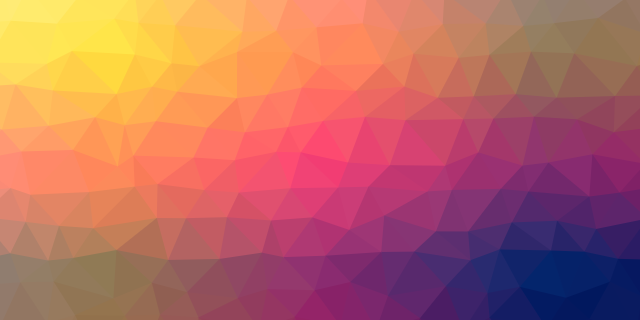
Write a WebGL 2 fragment shader that draws this background.

```glsl
#version 300 es
precision highp float;
// Low-poly background: a jittered triangle mesh with one flat colour per facet.
// Each facet averages a palette read along x with the same palette read along y,
// giving a yellow-pink-navy diagonal with muted corners on either side.

uniform vec2 u_resolution;
out vec4 fragColor;

#define CELL vec2(0.13, 0.103)    // mesh pitch, in canvas heights
#define ORIGIN vec2(0.0, -0.009)  // mesh offset, in canvas heights
#define JITTER vec2(0.66, 0.52)   // vertex scatter, in cells
#define TONE 0.028                // brightness variation between facets
#define PALE vec3(1.00, 0.92, 0.47)
#define YELLOW vec3(1.00, 0.88, 0.23)
#define PINK vec3(1.00, 0.25, 0.46)
#define PLUM vec3(0.58, 0.21, 0.45)
#define NAVY vec3(0.00, 0.14, 0.42)
#define DEEP vec3(0.03, 0.08, 0.35)
#define WARMTH vec3(0.07, -0.03, 0.0) // tint of the muted corners

vec2 hash2(vec2 p) {
    vec3 q = fract(p.xyx * vec3(0.1031, 0.1030, 0.0973));
    q += dot(q, q.yzx + 33.33);
    return fract((q.xx + q.yz) * q.zy);
}

// Mesh vertex; every other row is shifted by half a cell.
vec2 vertex(vec2 id) {
    vec2 shift = vec2(0.5 * mod(id.y, 2.0), 0.0);
    return (id + shift + JITTER * (hash2(id + 71.0) - 0.5)) * CELL + ORIGIN;
}

vec3 palette(float t) {
    vec3 c = mix(PALE, YELLOW, clamp(t / 0.18, 0.0, 1.0));
    c = mix(c, PINK, clamp((t - 0.18) / 0.32, 0.0, 1.0));
    c = mix(c, PLUM, clamp((t - 0.50) / 0.17, 0.0, 1.0));
    c = mix(c, NAVY, clamp((t - 0.67) / 0.17, 0.0, 1.0));
    return mix(c, DEEP, clamp((t - 0.84) / 0.16, 0.0, 1.0));
}

// Colour field, from the upper left to the lower right.
vec3 field(vec2 uv) {
    vec2 t = clamp(vec2(uv.x, 1.0 - uv.y), 0.0, 1.0);
    vec3 c = 0.5 * (palette(t.x) + palette(t.y));
    return c + WARMTH * smoothstep(0.0, 0.5, abs(t.x - t.y));
}

// Signed distance to the line a-b, positive on its right side.
float edge(vec2 p, vec2 a, vec2 b) {
    vec2 e = b - a;
    return dot(p - a, vec2(e.y, -e.x)) / length(e);
}

// Facet colour weighted by its antialiased coverage in alpha.
vec4 facet(vec2 p, vec2 a, vec2 b, vec2 c) {
    float d = max(edge(p, a, b), max(edge(p, b, c), edge(p, c, a)));
    float cover = clamp(0.5 - d * u_resolution.y, 0.0, 1.0);
    if (cover <= 0.0) return vec4(0.0);
    vec2 centre = (a + b + c) / 3.0;
    vec3 colour = field(centre * u_resolution.y / u_resolution);
    colour += TONE * (hash2(floor(centre * 400.0)).x - 0.5);
    return vec4(colour, 1.0) * cover;
}

void main() {
    vec2 p = gl_FragCoord.xy / u_resolution.y;
    vec2 base = floor((p - ORIGIN) / CELL);
    vec4 sum = vec4(0.0);

    // Test both triangles of every cell that can reach this point.
    for (int y = -1; y <= 1; y++) {
        for (int x = -2; x <= 1; x++) {
            vec2 id = base + vec2(x, y);
            vec2 a = vertex(id);
            vec2 b = vertex(id + vec2(1.0, 0.0));
            vec2 c = vertex(id + vec2(0.0, 1.0));
            vec2 d = vertex(id + vec2(1.0, 1.0));
            bool shifted = mod(id.y, 2.0) > 0.5;
            sum += facet(p, a, b, shifted ? d : c);
            sum += facet(p, shifted ? a : b, d, c);
        }
    }
    fragColor = vec4(sum.rgb / max(sum.a, 0.001), 1.0);
}
```
